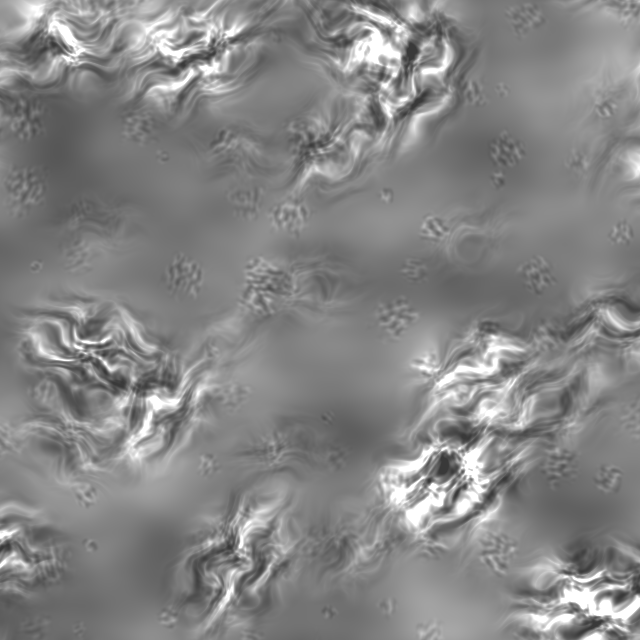
Give the GLSL for this texture, as a WebGL 1 fragment shader.

```glsl
precision highp float;

uniform vec2 u_resolution;

vec2 hash2(vec2 p) {
  vec3 q = fract(p.xyx * vec3(0.1031, 0.1030, 0.0973));
  q += dot(q, q.yzx + 33.33);
  return fract((q.xx + q.yz) * q.zy);
}

float cornerSlope(vec2 cell, vec2 offset) {
  float angle = 6.2832 * hash2(cell).x;
  return dot(vec2(cos(angle), sin(angle)), offset);
}

float gradientNoise(vec2 p) {
  vec2 i = floor(p), f = p - i;
  vec2 u = f * f * f * (f * (f * 6.0 - 15.0) + 10.0);
  vec2 e = vec2(1.0, 0.0);
  return mix(
    mix(cornerSlope(i, f), cornerSlope(i + e.xy, f - e.xy), u.x),
    mix(cornerSlope(i + e.yx, f - e.yx), cornerSlope(i + e.xx, f - e.xx), u.x),
    u.y);
}

vec2 rotate(vec2 p, float angle) {
  float c = cos(angle), s = sin(angle);
  return vec2(c * p.x + s * p.y, c * p.y - s * p.x);
}

// Streaked, wrinkled relief inside one patch
float wrinkles(vec2 p, vec2 seed, float window) {
  p += 0.16 * vec2(gradientNoise(p * 3.5 + seed), gradientNoise(p * 3.5 + seed.yx + 17.0));
  float folds = gradientNoise(p * vec2(3.0, 8.0) + seed);
  float creases = 0.35 - abs(gradientNoise(p * vec2(6.0, 13.0) + seed + 31.0)) * 1.6;
  float grain = gradientNoise(p * vec2(18.0, 24.0) + seed + 53.0);
  return folds * 2.0 + creases * 0.7 + grain * window * 0.9 + 0.15;
}

// Large scattered patches, a few of them strong
float wrinkledPatches(vec2 p) {
  float sum = 0.0;
  vec2 home = floor(p);
  for (int y = -1; y <= 1; y++) {
    for (int x = -1; x <= 1; x++) {
      vec2 cell = home + vec2(float(x), float(y));
      vec2 place = hash2(cell + 7.0), trait = hash2(cell + 91.0);
      vec2 local = rotate(p - cell - 0.1 - 0.8 * place, mix(-0.5, 1.1, trait.x));
      float reach = length(local * vec2(0.85, 1.2)) / mix(0.4, 0.8, trait.y);
      if (reach < 1.0) {
        float window = pow(1.0 - reach * reach, 2.0);
        float strength = mix(0.12, 1.25, trait.y * trait.y);
        sum += strength * window * wrinkles(local, place * 60.0, window);
      }
    }
  }
  return sum;
}

// Small islands of fine pebbled grain
float grainIslands(vec2 p) {
  float sum = 0.0;
  vec2 home = floor(p);
  for (int y = -1; y <= 1; y++) {
    for (int x = -1; x <= 1; x++) {
      vec2 cell = home + vec2(float(x), float(y));
      vec2 place = hash2(cell + 23.0), trait = hash2(cell + 143.0);
      vec2 local = rotate(p - cell - place, 6.2832 * trait.x);
      float reach = length(local) / mix(0.1, 0.42, trait.y);
      reach += 0.5 * gradientNoise(local * 5.0 + place * 40.0);
      float window = 1.0 - smoothstep(0.3, 1.0, reach);
      if (window > 0.0) {
        sum += window * mix(0.25, 0.6, trait.x)
          * gradientNoise(local * vec2(9.0, 13.0) + place * 70.0);
      }
    }
  }
  return sum;
}

void main() {
  vec2 uv = gl_FragCoord.xy / min(u_resolution.x, u_resolution.y);

  // Soft clouds under the rough patches
  float tone = 0.03
    + 0.46 * gradientNoise(uv * vec2(3.3, 4.3) + 5.3)
    + 0.32 * gradientNoise(uv * vec2(7.0, 9.0) + 41.7)
    + 0.08 * gradientNoise(uv * vec2(15.0, 22.0) + 12.1);

  tone += wrinkledPatches(uv * 5.0 + 3.0);
  tone += grainIslands(uv * 9.0 + 11.0);

  // Exponential curve: gentle shadows, bright highlights
  float grey = clamp(0.47 * exp(max(tone, -0.75)), 0.0, 1.0);
  gl_FragColor = vec4(vec3(grey), 1.0);
}
```
